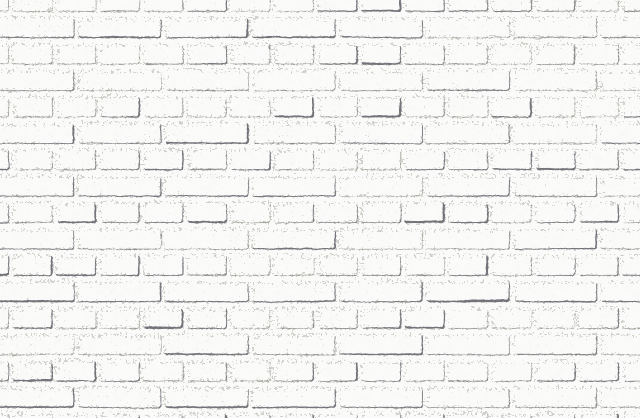
This texture is drawn by a Shadertoy shader. Its source:

```glsl
#define ROW_PITCH 0.0632
#define HEADER_PITCH 0.1042
#define BRICK_HEIGHT 0.0500
#define JOINT_GAP 0.0090
#define MARGIN 0.0030
#define CORNER 0.0060
#define THIN_LINE 0.0017
#define THICK_LINE 0.0062
#define WOBBLE 0.0018
#define PAINT vec3(0.985, 0.985, 0.982)
#define COOL_SHADOW vec3(0.45, 0.45, 0.475)
#define WARM_SHADOW vec3(0.60, 0.595, 0.56)

float hash(vec2 p) {
    return fract(sin(dot(p, vec2(127.1, 311.7))) * 43758.545);
}

float noise(vec2 p) {
    vec2 cell = floor(p), f = fract(p);
    f = f * f * (3.0 - 2.0 * f);
    float low = mix(hash(cell), hash(cell + vec2(1, 0)), f.x);
    float high = mix(hash(cell + vec2(0, 1)), hash(cell + vec2(1, 1)), f.x);
    return mix(low, high, f.y);
}

float roundedBox(vec2 p, vec2 extent) {
    vec2 q = abs(p) - extent + CORNER;
    return length(max(q, 0.0)) + min(max(q.x, q.y), 0.0) - CORNER;
}

float coverage(float dist, float pixel) {
    return clamp(0.5 - dist / pixel, 0.0, 1.0);
}

void mainImage(out vec4 fragColor, in vec2 fragCoord) {
    float pixel = 1.0 / iResolution.y;
    vec2 uv = fragCoord * pixel;

    // Uneven hand-laid edges
    vec2 coarse = vec2(noise(uv * 45.0), noise(uv * 45.0 + 37.0)) - 0.5;
    vec2 fine = vec2(noise(uv * 230.0), noise(uv * 230.0 + 71.0)) - 0.5;
    vec2 p = uv + WOBBLE * (coarse + fine);

    // Alternating courses of headers and stretchers
    float row = floor((p.y - 0.024 + MARGIN) / ROW_PITCH);
    bool header = mod(row, 2.0) > 0.5;
    float pitch = header ? HEADER_PITCH : 2.0 * HEADER_PITCH;
    vec2 origin = vec2((header ? 0.022 : 0.178) + MARGIN, 0.024 - MARGIN);
    vec2 id = vec2(floor((p.x - origin.x) / pitch), row);
    vec2 local = p - origin - id * vec2(pitch, ROW_PITCH);

    // Brick face, slightly tilted and varied in height
    vec2 lower = vec2(JOINT_GAP * (0.4 + 0.6 * hash(id + 3.0)), MARGIN);
    vec2 upper = vec2(pitch - MARGIN, MARGIN + BRICK_HEIGHT - 0.004 * hash(id + 9.0));
    vec2 center = 0.5 * (lower + upper);
    vec2 extent = 0.5 * (upper - lower);
    vec2 q = local - center;
    q.y += (hash(id + 5.0) - 0.5) * 0.016 * q.x;
    float face = roundedBox(q, extent);

    // Shadow lines on the right and bottom, of varied weight
    float weight = hash(id + 17.0);
    vec2 strength = vec2(hash(id + 23.0), hash(id + 31.0));
    strength = pow(mix(strength, vec2(weight), 0.5), vec2(3.0));
    vec2 swell = 0.7 + 0.6 * vec2(noise(uv * 22.0), noise(uv * 22.0 + 53.0));
    vec2 depth = mix(vec2(THIN_LINE), vec2(THICK_LINE), strength) * swell;
    float lit = roundedBox(q - vec2(-depth.x, depth.y), extent);
    float shadow = max(coverage(face, pixel) - coverage(lit, pixel), 0.0);

    // Chipped, grainy breaks in the faint lines
    float grain = noise(uv * 260.0 + 11.0);
    float worn = (1.0 - smoothstep(0.15, 0.7, weight)) * smoothstep(0.75, 0.2, grain);
    shadow *= 1.0 - 0.7 * worn;

    // Dust on the mortar and sparse pits on the faces
    float nearEdge = 1.0 - smoothstep(0.001, 0.011, abs(face));
    float patches = noise(uv * 9.0 + 5.0);
    float threshold = mix(0.95, 0.66, nearEdge) - 0.09 * patches;
    float dust = smoothstep(threshold, threshold + 0.15, noise(uv * 330.0));
    float pits = smoothstep(0.93, 0.99, noise(uv * 190.0 + 91.0)) * patches;

    vec3 color = PAINT - 0.008 * noise(uv * 120.0);
    color = mix(color, WARM_SHADOW, 0.42 * dust + 0.45 * pits);
    vec3 ink = mix(WARM_SHADOW, COOL_SHADOW, smoothstep(0.1, 0.6, weight));
    color = mix(color, ink, shadow);
    fragColor = vec4(color, 1.0);
}
```
